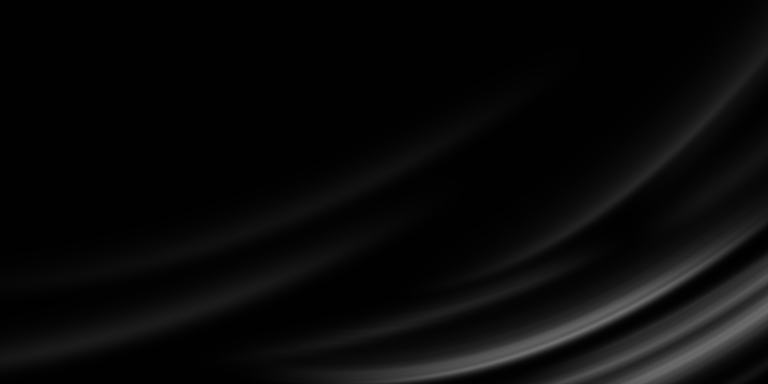
Reproduce this background procedurally as a Shadertoy shader.

```glsl
// Draws dark satin folds sweeping up to the right in soft grey light.

const vec2 CANVAS = vec2(2.0, 1.0);
const vec3 BLACK = vec3(0.003);
const vec3 SILVER = vec3(1.0);

// Signed distance above the parabola through (xs[i], ys[i]).
float curveDistance(vec2 p, vec3 xs, vec3 ys) {
    float s01 = (ys.y - ys.x) / (xs.y - xs.x);
    float s12 = (ys.z - ys.y) / (xs.z - xs.y);
    float bend = (s12 - s01) / (xs.z - xs.x);
    vec2 q = p.x - xs.xy;
    float height = ys.x + s01 * q.x + bend * q.x * q.y;
    float slope = s01 + bend * (q.x + q.y);
    return (p.y - height) / sqrt(1.0 + slope * slope);
}

// Ridge of light with separate widths: x above the crest, y below it.
float ridge(float d, vec2 widths) {
    float t = abs(d) / (d > 0.0 ? widths.x : widths.y);
    return d > 0.0 ? exp(-1.3 * t * sqrt(t + 0.02)) : exp(-t * t);
}

// Fades in over span.xy and out over span.zw.
float window(float x, vec4 span) {
    return smoothstep(span.x, span.y, x) * (1.0 - smoothstep(span.z, span.w, x));
}

float fold(vec2 p, vec3 xs, vec3 ys, vec2 widths, vec4 span) {
    return ridge(curveDistance(p, xs, ys), widths) * window(p.x, span);
}

// Fine threads running along a fold.
float threads(float d, float x) {
    return 1.0 + 0.05 * sin(d * 190.0 + 2.0 * x) + 0.03 * sin(d * 410.0 - 3.0 * x);
}

// Two faint folds across the left and middle.
float faintFolds(vec2 p) {
    float light = 0.060 * fold(p, vec3(0.0, 0.911, 1.563), vec3(0.258, 0.505, 0.896),
        vec2(0.055, 0.030), vec4(-0.5, 0.75, 0.95, 1.6));
    light += 0.100 * fold(p, vec3(0.0, 0.521, 1.146), vec3(0.065, 0.198, 0.479),
        vec2(0.055, 0.033), vec4(-0.6, 0.25, 0.55, 1.28));
    return light;
}

// Broad veil at the upper right, with its crisp lower hem.
float upperVeil(vec2 p) {
    vec3 xs = vec3(1.146, 1.563, 2.0);
    vec3 ys = vec3(0.258, 0.453, 0.870);
    float light = 0.085 * fold(p, xs, ys, vec2(0.085, 0.020), vec4(1.0, 1.7, 2.1, 2.4));
    light += 0.055 * fold(p, xs, ys, vec2(0.025, 0.014), vec4(1.0, 1.45, 1.75, 2.1));
    light += 0.040 * fold(p, xs, ys - 0.045, vec2(0.030, 0.030), vec4(1.6, 1.85, 2.1, 2.4));
    light += 0.065 * fold(p, vec3(1.615, 1.823, 2.0), vec3(0.370, 0.479, 0.610),
        vec2(0.055, 0.035), vec4(1.62, 1.86, 2.1, 2.4));
    return light;
}

// Bright main sweep and the dim fold resting above it.
float mainSweep(vec2 p) {
    vec3 xs = vec3(1.042, 1.536, 2.0);
    vec3 ys = vec3(0.012, 0.148, 0.432);
    float d = curveDistance(p, xs, ys);
    float light = 0.110 * fold(p, vec3(0.625, 1.042, 1.484), vec3(0.070, 0.154, 0.310),
        vec2(0.034, 0.022), vec4(0.45, 1.1, 1.35, 1.65));
    light += 0.300 * ridge(d, vec2(0.070, 0.016)) * window(p.x, vec4(0.55, 1.45, 1.6, 2.25));
    light += 0.120 * ridge(d - 0.020, vec2(0.018, 0.014)) * window(p.x, vec4(0.6, 1.2, 1.5, 2.0));
    light += 0.100 * ridge(d, vec2(0.008, 0.010)) * window(p.x, vec4(0.8, 1.2, 1.7, 2.1));
    return light * threads(d, p.x);
}

// Stacked folds in the lower right corner.
float cornerFolds(vec2 p) {
    vec3 xs = vec3(1.536, 1.823, 2.0);
    vec3 upper = vec3(0.032, 0.172, 0.284);
    vec3 lower = vec3(-0.035, 0.094, 0.205);
    float d = curveDistance(p, xs, lower);
    float light = 0.300 * fold(p, xs, upper, vec2(0.030, 0.022), vec4(1.0, 1.65, 2.1, 2.5));
    light += 0.120 * fold(p, xs, upper + 0.045, vec2(0.014, 0.016), vec4(1.3, 1.7, 2.1, 2.4));
    light += 0.400 * ridge(d, vec2(0.036, 0.045)) * window(p.x, vec4(1.2, 1.75, 2.1, 2.5));
    light += 0.070 * ridge(d + 0.125, vec2(0.018, 0.014)) * window(p.x, vec4(1.7, 1.9, 2.1, 2.4));
    return light * threads(d, p.x);
}

void mainImage(out vec4 fragColor, in vec2 fragCoord) {
    vec2 p = fragCoord / iResolution.xy * CANVAS;
    float light = faintFolds(p) + upperVeil(p) + mainSweep(p) + cornerFolds(p);
    fragColor = vec4(BLACK + SILVER * min(light, 0.5), 1.0);
}
```
